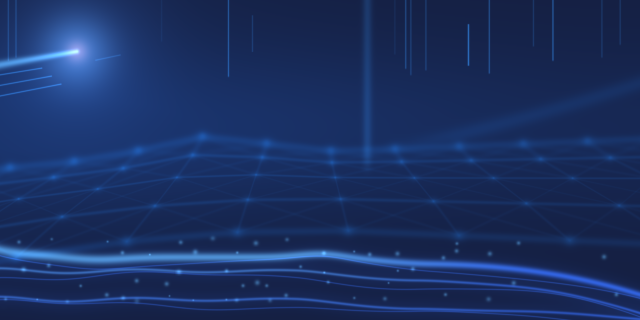
Write a Shadertoy shader that draws this background.

```glsl
// A deep blue digital landscape: a soft perspective mesh under falling light
// streaks, a comet glow at the upper left and wavy ribbons along the bottom.
// Every part is a Gaussian-edged distance, added over a smooth gradient.
const vec3 NAVY = vec3(0.080, 0.122, 0.258);
const vec3 HAZE = vec3(0.100, 0.200, 0.420);
const vec3 MESH_BLUE = vec3(0.03, 0.19, 0.34);
const vec3 STREAK_BLUE = vec3(0.08, 0.27, 0.42);
const vec3 TEAL = vec3(0.27, 0.51, 0.61);
const vec3 ELECTRIC = vec3(0.13, 0.30, 0.70);

float hash(vec2 p) { return fract(sin(dot(p, vec2(127.1, 311.7))) * 43758.5); }

// Bell curve of a distance, never narrower than about one pixel.
float bell(float d, float width) {
    float w = max(width, 0.6 / iResolution.y);
    return exp(-d * d / (w * w));
}

float segment(vec2 p, vec2 a, vec2 b, float width) {
    vec2 pa = p - a, ba = b - a;
    return bell(length(pa - ba * clamp(dot(pa, ba) / dot(ba, ba), 0.0, 1.0)), width);
}

// Horizontal spread of a mesh row: its centre and its node spacing.
vec2 rowSpread(float row) {
    return vec2(1.034, 0.2005) + row * vec2(0.0, 0.0104) + row * row * vec2(0.0034, 0.0065);
}

// Mesh node; rows come nearer as the row number grows.
vec2 meshNode(float row, float column) {
    vec2 spread = rowSpread(row);
    float x = spread.x + spread.y * column;
    float left = max(1.03 - x, 0.0), right = max(x - 1.03, 0.0);
    float y = 0.526 - 0.0339 * row - 0.0017 * row * row * row;
    y += 0.055 * max(1.0 - row / 3.2, 0.0) * bell(x - 0.65, 0.22);
    y += right * (0.04 - 0.021 * row) - left * left * (0.05 + 0.01 * row);
    return vec2(x, y);
}

float mesh(vec2 p) {
    float light = 0.0;
    for (int i = 0; i < 5; i++) {
        float row = float(i);
        float blur = 0.0025 + 0.0018 * (row - 2.0) * (row - 2.0);
        vec2 spread = rowSpread(row);
        float first = floor((p.x - spread.x) / spread.y);
        for (int k = -1; k <= 2; k++) {
            float column = first + float(k);
            vec2 node = meshNode(row, column);
            light += 0.55 * segment(p, node, meshNode(row, column + 1.0), blur * 1.25);
            light += 0.50 * bell(length((p - node) * vec2(0.8, 1.0)), 0.009 + blur);
            for (int side = -1; side <= 1 && i < 4; side++) {
                vec2 below = meshNode(row + 1.0, column + float(side));
                light += (side == 0 ? 0.28 : 0.15) * segment(p, node, below, blur);
            }
        }
    }
    return light / (1.0 + 0.35 * light);
}

// Vertical streaks: x, lower end, strength.
float streaks(vec2 p) {
    vec3 lines[13] = vec3[13](
        vec3(0.026, 0.81, 0.5), vec3(0.050, 0.82, 0.5), vec3(0.505, 0.87, 0.15),
        vec3(0.714, 0.76, 0.9), vec3(1.234, 0.83, 0.2), vec3(1.268, 0.785, 0.7),
        vec3(1.284, 0.765, 0.5), vec3(1.331, 0.78, 0.5), vec3(1.529, 0.77, 0.8),
        vec3(1.667, 0.855, 0.4), vec3(1.728, 0.81, 1.0), vec3(1.881, 0.82, 0.4),
        vec3(1.938, 0.86, 0.4));
    float light = 0.45 * smoothstep(0.44, 0.53, p.y) * bell(p.x - 1.148, 0.014);
    for (int i = 0; i < 13; i++) {
        float fade = smoothstep(-0.004, 0.004, p.y - lines[i].y);
        light += lines[i].z * fade * bell(p.x - lines[i].x, 0.0025);
    }
    light += 1.3 * segment(p, vec2(1.464, 0.797), vec2(1.464, 0.922), 0.0028);
    return light + 0.4 * segment(p, vec2(0.789, 0.84), vec2(0.789, 0.95), 0.0025);
}

vec3 comet(vec2 p) {
    vec2 head = vec2(0.24, 0.839);
    float r = length(p - head);
    vec3 light = vec3(0.15, 0.25, 0.34) * bell(r, 0.105) + vec3(0.04, 0.08, 0.14) * bell(r, 0.24);
    light += vec3(0.30, 0.13, 0.09) * bell(r, 0.033);
    float width = mix(0.013, 0.007, clamp(p.x / head.x, 0.0, 1.0));
    light += TEAL * 0.75 * segment(p, vec2(-0.05, 0.789), head, width);
    for (float n = 0.0; n < 3.0; n++) {
        vec2 start = vec2(0.0, 0.766 - 0.033 * n), end = vec2(0.13 + 0.03 * n, 0.787 - 0.025 * n);
        light += STREAK_BLUE * 0.65 * segment(p, start, end, 0.0025);
    }
    return light + STREAK_BLUE * 0.3 * segment(p, vec2(0.3, 0.812), vec2(0.375, 0.828), 0.0025);
}

// Ribbon heights: 0 is the broad upper one, 1 and 2 are finer.
float ribbonHeight(float x, int ribbon) {
    float fall = pow(max(x - 1.25, 0.0) / 0.75, 2.4);
    if (ribbon == 0) return 0.196 + 0.023 * exp(-9.0 * x) - 0.0085 * bell(x - 0.3, 0.12)
        + 0.010 * bell(x - 1.0, 0.1) - 0.020 * smoothstep(1.0, 1.35, x) - 0.097 * fall;
    float wave = 0.0085 * cos(14.5 * x) * exp(-1.2 * x) - 0.031 * smoothstep(0.92, 1.3, x);
    return wave + (ribbon == 1 ? 0.153 - 0.100 * fall : 0.064 - 0.030 * fall);
}

vec3 ribbons(vec2 p) {
    vec3 tint = mix(TEAL, ELECTRIC, smoothstep(0.85, 1.75, p.x)), light = vec3(0.0);
    for (int i = 0; i < 3; i++) {
        float d = p.y - ribbonHeight(p.x, i);
        float width = i == 0 ? mix(0.015, 0.010, p.x * 0.5) : 0.0045;
        vec3 color = mix(tint, ELECTRIC, 0.35 * float(i)) * (i == 0 ? 0.78 : 0.55);
        float strand = d + 0.018 + 0.012 * sin(5.0 * p.x + 2.0 * float(i));
        light += color * bell(d, width);
        light += ELECTRIC * (0.09 * bell(d, 0.032) + 0.32 * bell(strand, 0.0025));
    }
    return light;
}

float particles(vec2 p) {
    vec2 cell = floor(p * 22.0);
    vec2 center = 0.25 + 0.5 * vec2(hash(cell), hash(cell + 7.3));
    float shown = step(mix(0.66, 0.86, smoothstep(0.9, 1.3, p.x)), hash(cell + 19.7));
    float band = smoothstep(0.03, 0.08, p.y) * (1.0 - smoothstep(0.24, 0.28, p.y));
    return shown * band * bell(length(fract(p * 22.0) - center) / 22.0, mix(0.003, 0.008, hash(cell + 3.1)));
}

void mainImage(out vec4 fragColor, in vec2 fragCoord) {
    vec2 p = fragCoord / iResolution.xy * vec2(2.0, 1.0);
    // Hazy background, darker toward the right and the bottom.
    float haze = bell(p.y - 0.60, 0.27) * mix(0.85, 0.45, smoothstep(0.7, 2.0, p.x));
    haze += 0.25 * bell(length(p - vec2(0.2, 0.75)), 0.6);
    vec3 color = mix(NAVY, HAZE, min(haze, 1.0));
    float ridge = 0.53 + 0.21 * pow(max(p.x - 1.15, 0.0) / 0.85, 1.3);
    color += MESH_BLUE * 0.22 * smoothstep(1.1, 1.5, p.x) * bell(p.y - ridge, 0.025);
    // Light layers.
    color += MESH_BLUE * 0.65 * mesh(p) * mix(1.0, 0.8, p.x * 0.5) + STREAK_BLUE * 0.75 * streaks(p);
    color += comet(p) + ribbons(p) + TEAL * 0.5 * particles(p);
    fragColor = vec4(min(color, 1.0), 1.0);
}
```
